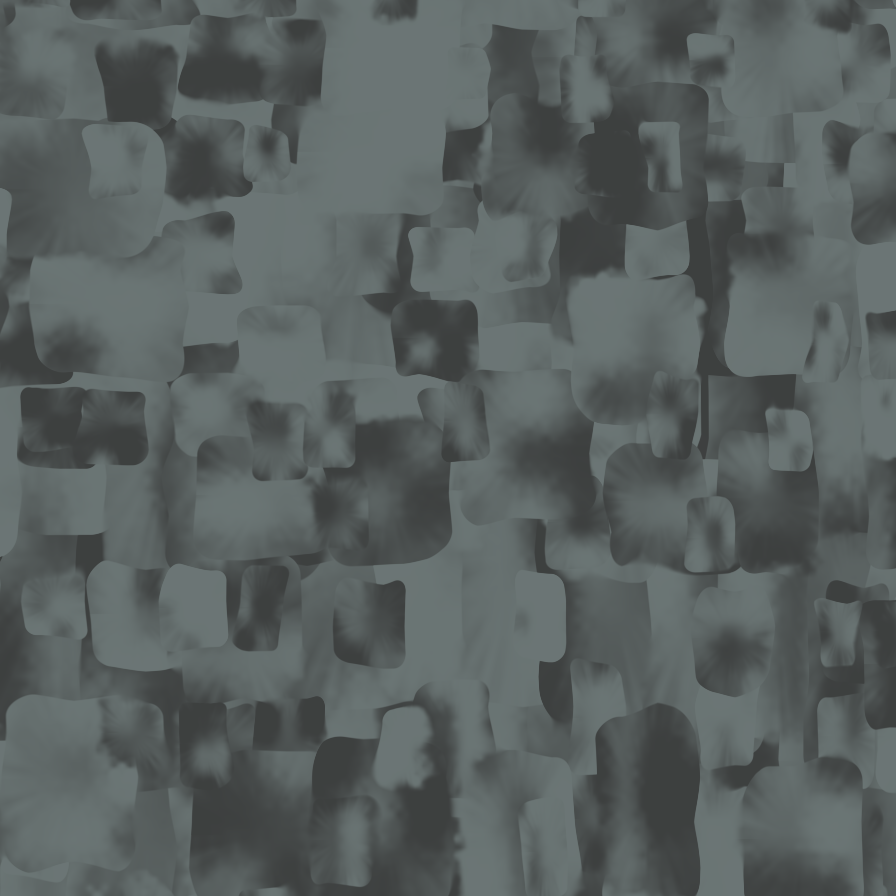
A WebGL 2 fragment shader for this texture:

```glsl
#version 300 es
precision highp float;

uniform vec2 u_resolution;
out vec4 fragColor;

const vec3 SHADOW = vec3(0.24, 0.25, 0.248);
const vec3 LIGHT = vec3(0.418, 0.46, 0.457);
const float CROWDING = 0.22;       // patches shrink towards the upper right
const float WOBBLE = 0.022;        // outline displacement
const float WOBBLE_FREQ = 19.0;
const float CRISP_EDGE = 0.0013;
const float SOFT_EDGE = 0.014;
const float PATCH_CONTRAST = 0.55; // tone difference between patches
const float BLOTCH_CONTRAST = 0.68; // tone difference inside a patch
const float STREAK_CONTRAST = 0.11;

// Cell width, cell height, share of filled cells, half size in cells
const int LAYER_COUNT = 4;
const vec4 LAYERS[LAYER_COUNT] = vec4[LAYER_COUNT](
    vec4(0.12, 0.25, 1.00, 0.74),
    vec4(0.10, 0.13, 0.55, 0.46),
    vec4(0.19, 0.21, 0.60, 0.43),
    vec4(0.09, 0.13, 0.20, 0.36));

float hash(vec2 p) {
    vec3 q = fract(p.xyx * vec3(0.1031, 0.1030, 0.0973));
    q += dot(q, q.yzx + 33.33);
    return fract((q.x + q.y) * q.z);
}

vec2 hash2(vec2 p) {
    return vec2(hash(p), hash(p + 71.7));
}

// Value noise; roundness 0 gives kinked slopes, 1 gives smooth ones
float noise(vec2 p, float roundness) {
    vec2 cell = floor(p);
    vec2 f = p - cell;
    f = mix(f, f * f * (3.0 - 2.0 * f), roundness);
    float low = mix(hash(cell), hash(cell + vec2(1.0, 0.0)), f.x);
    float high = mix(hash(cell + vec2(0.0, 1.0)), hash(cell + vec2(1.0)), f.x);
    return mix(low, high, f.y);
}

float roundedBox(vec2 p, vec2 halfSize, float radius) {
    vec2 q = abs(p) - halfSize + radius;
    return length(max(q, 0.0)) + min(max(q.x, q.y), 0.0) - radius;
}

// Base tone, feathered blotches and faint rays that strengthen at the rim
float patchTone(vec2 local, vec2 halfSize, vec2 seed, vec2 fray) {
    vec2 unit = local / halfSize;
    float base = hash(seed + 5.3) - 0.5;
    float blotch = noise(unit * 1.25 + fray * 0.16 + seed * 3.7, 1.0) - 0.5;
    float radius = length(unit);
    float ray = noise(vec2(atan(unit.y, unit.x) * 9.0, radius * 2.0) + seed, 0.3) - 0.5;
    return 0.5 + PATCH_CONTRAST * base + BLOTCH_CONTRAST * blotch
        + STREAK_CONTRAST * ray * smoothstep(0.3, 1.0, radius);
}

// Paints one scattered layer of patches over the tone so far
float paintLayer(float tone, vec2 p, vec4 layer, float index, vec2 fray) {
    vec2 size = layer.xy;
    vec2 home = floor(p / size);
    for (int y = -1; y <= 1; y++) {
        for (int x = -1; x <= 1; x++) {
            vec2 cell = home + vec2(x, y);
            vec2 seed = cell + 37.0 * index + 100.0;
            if (hash(seed + 9.1) > layer.z) continue;

            vec2 center = (cell + 0.5 + 0.4 * (hash2(seed) - 0.5)) * size;
            vec2 halfSize = size * layer.w * mix(vec2(0.85), vec2(1.25), hash2(seed + 2.6));
            vec2 local = p - center;
            vec2 wave = p * WOBBLE_FREQ + seed * 5.1;
            vec2 wobble = vec2(noise(wave, 0.45), noise(wave + 43.0, 0.45)) - 0.5;
            float radius = 0.4 * min(halfSize.x, halfSize.y);
            float dist = roundedBox(local + WOBBLE * wobble, halfSize, radius);

            float softness = smoothstep(0.62, 0.85, noise(p * 10.0 + seed * 2.3, 1.0));
            float edge = mix(CRISP_EDGE, SOFT_EDGE, softness);
            dist += edge * softness * fray.x;
            if (dist > edge) continue;

            float coverage = smoothstep(edge, -edge, dist);
            tone = mix(tone, patchTone(local, halfSize, seed, fray), coverage);
        }
    }
    return tone;
}

void main() {
    vec2 p = gl_FragCoord.xy / u_resolution;
    vec2 fray = vec2(noise(p * 110.0, 0.5), noise(p * 110.0 + 57.0, 0.5)) - 0.5;
    p += CROWDING * p * p;

    float tone = 0.5;
    for (int i = 0; i < LAYER_COUNT; i++) {
        tone = paintLayer(tone, p, LAYERS[i], float(i), fray);
    }

    // Spread the tones evenly, then favour the light end
    float spread = smoothstep(0.12, 0.88, tone);
    float lightness = 1.0 - pow(1.0 - spread, 1.7);
    fragColor = vec4(mix(SHADOW, LIGHT, lightness), 1.0);
}
```
